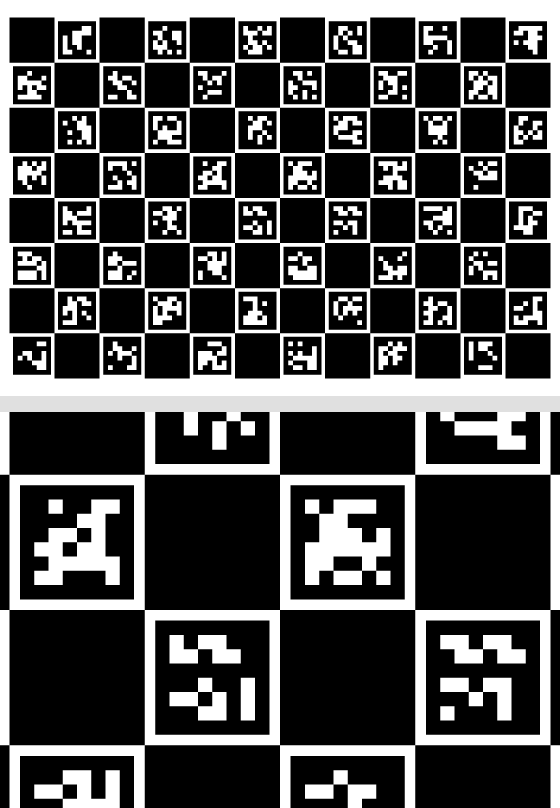
Top: the whole. Bottom: its middle third, enlarged.
Give the GLSL for this pattern, as a Shadertoy shader.

```glsl
// A calibration board: a 12 x 8 chessboard on a white page, whose white squares
// each hold a black marker with its own 6 x 6 code of random bits.
// Every layer is a hard-edged grid lookup, smoothed by supersampling each pixel.

const vec2 BOARD_CELLS = vec2(12.0, 8.0);
const float PAGE_ASPECT = 1.4144;  // width over height
const float CELL_SIZE = 0.1139;    // in page heights
const float MARKER_SIZE = 0.843;   // in cells
const float CODE_BITS = 6.0;       // bits along one side of a code
const float BIT_DENSITY = 0.5;     // share of white bits
const int SAMPLES = 4;             // per pixel side

const vec3 INK = vec3(0.0);
const vec3 PAPER = vec3(1.0);

float hash(vec2 p) {
    return fract(sin(dot(p, vec2(127.1, 311.7))) * 43758.5453);
}

bool inside(vec2 p, vec2 size) {
    return all(greaterThanEqual(p, vec2(0.0))) && all(lessThan(p, size));
}

// Whiteness of one marker; p spans 0 to 1 across its cell.
float marker(vec2 p, vec2 cell) {
    vec2 q = (p - 0.5) / MARKER_SIZE + 0.5;
    if (!inside(q, vec2(1.0))) return 1.0;

    // The code sits inside a black frame one bit wide.
    vec2 bit = floor(q * (CODE_BITS + 2.0)) - 1.0;
    if (!inside(bit, vec2(CODE_BITS))) return 0.0;
    return step(hash(cell * CODE_BITS + bit + 17.0), BIT_DENSITY);
}

// Whiteness of the page; p is centred, in page heights.
float board(vec2 p) {
    vec2 grid = p / CELL_SIZE + 0.5 * BOARD_CELLS;
    if (!inside(grid, BOARD_CELLS)) return 1.0;

    vec2 cell = floor(grid);
    bool isBlackSquare = mod(cell.x + cell.y, 2.0) > 0.5;
    return isBlackSquare ? 0.0 : marker(fract(grid), cell);
}

void mainImage(out vec4 fragColor, in vec2 fragCoord) {
    float pageHeight = min(iResolution.y, iResolution.x / PAGE_ASPECT);
    vec2 centred = fragCoord - 0.5 * iResolution.xy;

    // Average a regular grid of samples over the pixel.
    float white = 0.0;
    for (int y = 0; y < SAMPLES; y++) {
        for (int x = 0; x < SAMPLES; x++) {
            vec2 offset = (vec2(x, y) + 0.5) / float(SAMPLES) - 0.5;
            white += board((centred + offset) / pageHeight);
        }
    }
    white /= float(SAMPLES * SAMPLES);

    fragColor = vec4(mix(INK, PAPER, white), 1.0);
}
```
